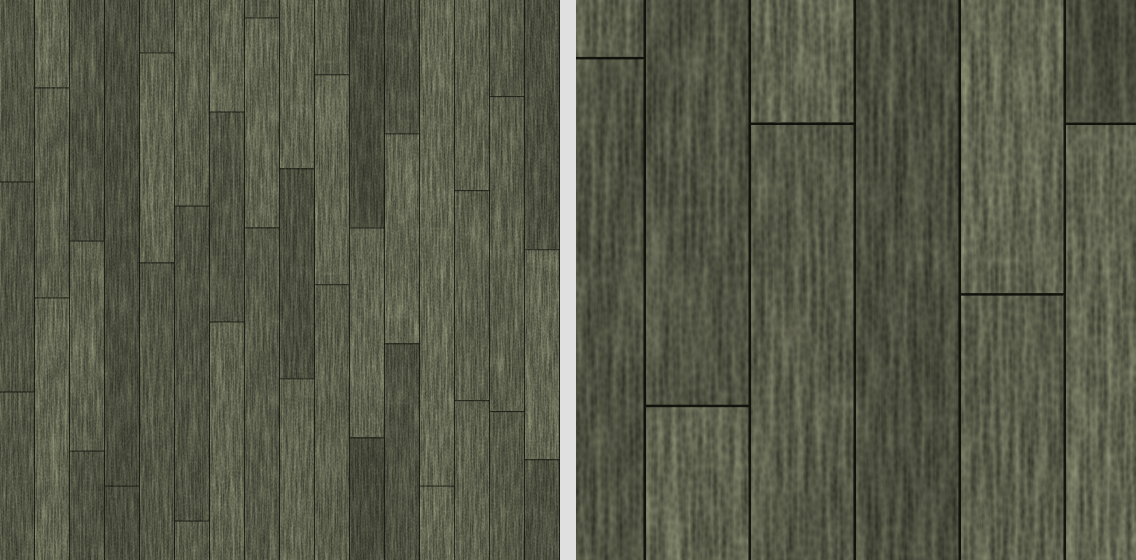
Left: the whole. Right: its middle third, enlarged.
This texture is drawn by a WebGL 1 fragment shader. Its source:

```glsl
precision highp float;

uniform vec2 u_resolution;

const float COLUMNS = 16.0;
const float SHORT_LENGTH = 0.375;
const float MEDIUM_LENGTH = 0.5625;
const float JOINT_SNAP = 256.0;
const float SEAM_HALF_WIDTH = 0.00075;
const float SEAM_STRENGTH = 0.9;
const float EDGE_LIGHT = 0.09;

const vec3 WOOD_COLOR = vec3(0.352, 0.362, 0.290);
const vec3 SEAM_COLOR = vec3(0.035, 0.042, 0.025);
const float DARKEST_PLANK = 0.79;
const float LIGHTEST_PLANK = 1.14;

// Cells across and down for each layer of grain
const vec2 STREAK_GRID = vec2(230.0, 8.0);
const vec2 FIBRE_GRID = vec2(280.0, 30.0);
const vec2 SPECK_GRID = vec2(300.0, 200.0);
const vec3 GRAIN_WEIGHTS = vec3(0.42, 0.38, 0.25);
const float MEAN_CELL_DISTANCE = 0.46;
const float RIPPLE_STRENGTH = 0.018;
const float TAU = 6.2831853;

float hash(vec2 p) {
  vec3 q = fract(vec3(p.xyx) * 0.1031);
  q += dot(q, q.yzx + 33.33);
  return fract((q.x + q.y) * q.z);
}

// Distance to the nearest whole number
float wrapDistance(float a) {
  return abs(fract(a + 0.5) - 0.5);
}

// Tiling cellular noise: distance to the nearest point
float cellular(vec2 uv, vec2 grid) {
  vec2 p = uv * grid;
  vec2 cell = floor(p);
  float nearest = 4.0;
  for (int y = -1; y <= 1; y++) {
    for (int x = -1; x <= 1; x++) {
      vec2 neighbour = cell + vec2(float(x), float(y));
      vec2 id = mod(neighbour, grid);
      vec2 jitter = vec2(hash(id + 3.7), hash(id.yx + 61.3));
      vec2 offset = neighbour + jitter - p;
      nearest = min(nearest, dot(offset, offset));
    }
  }
  return sqrt(nearest);
}

// Fine cross-grain waves
float ripple(vec2 uv) {
  float bend = sin(TAU * 37.0 * uv.x) + sin(TAU * (83.0 * uv.x + 5.0 * uv.y));
  return sin(TAU * 140.0 * uv.y + 2.0 * bend) + 0.6 * sin(TAU * 97.0 * uv.y - 3.0 * bend);
}

float woodGrain(vec2 uv) {
  vec3 layers = vec3(cellular(uv, STREAK_GRID), cellular(uv, FIBRE_GRID), cellular(uv, SPECK_GRID));
  return dot(layers - MEAN_CELL_DISTANCE, GRAIN_WEIGHTS) + RIPPLE_STRENGTH * ripple(uv);
}

float band(float d, float pixel) {
  return clamp((SEAM_HALF_WIDTH - d) / pixel + 0.5, 0.0, 1.0);
}

void main() {
  vec2 uv = gl_FragCoord.xy / u_resolution;
  vec2 pixel = 1.0 / u_resolution;
  float column = floor(uv.x * COLUMNS);

  // Staggered joints, with occasional full and medium boards
  float kind = mod(column, 9.0);
  float isFull = step(abs(kind - 3.0), 0.5);
  float isMedium = step(abs(kind - 5.0), 0.5);
  float joint = mix(0.02, 0.46, fract(column * 0.618 + 0.7));
  joint = mix(joint, 0.87, isFull);
  joint = floor(joint * JOINT_SNAP) / JOINT_SNAP;
  float boardLength = mix(mix(SHORT_LENGTH, MEDIUM_LENGTH, isMedium), 1.0, isFull);
  float depth = fract(1.0 - joint - uv.y);
  float board = step(boardLength, depth);

  // Board tone and grain
  float seed = hash(vec2(column * 7.0 + 2.0, board * 19.0 + 5.0));
  float tone = mix(DARKEST_PLANK, LIGHTEST_PLANK, sqrt(seed));
  float grain = woodGrain(uv + vec2(0.0, seed));

  // Seams lie just inside the right and upper board edges
  float side = wrapDistance((uv.x + SEAM_HALF_WIDTH) * COLUMNS) / COLUMNS;
  float litSide = wrapDistance((uv.x - SEAM_HALF_WIDTH) * COLUMNS) / COLUMNS;
  float along = depth - SEAM_HALF_WIDTH;
  float end = min(wrapDistance(along), wrapDistance(along - boardLength));
  float seam = max(band(side, pixel.x), band(end, pixel.y));
  float light = EDGE_LIGHT * band(litSide, pixel.x);

  vec3 color = WOOD_COLOR * tone * (1.0 + grain + light);
  color = mix(color, SEAM_COLOR, seam * SEAM_STRENGTH);
  gl_FragColor = vec4(clamp(color, 0.0, 1.0), 1.0);
}
```
